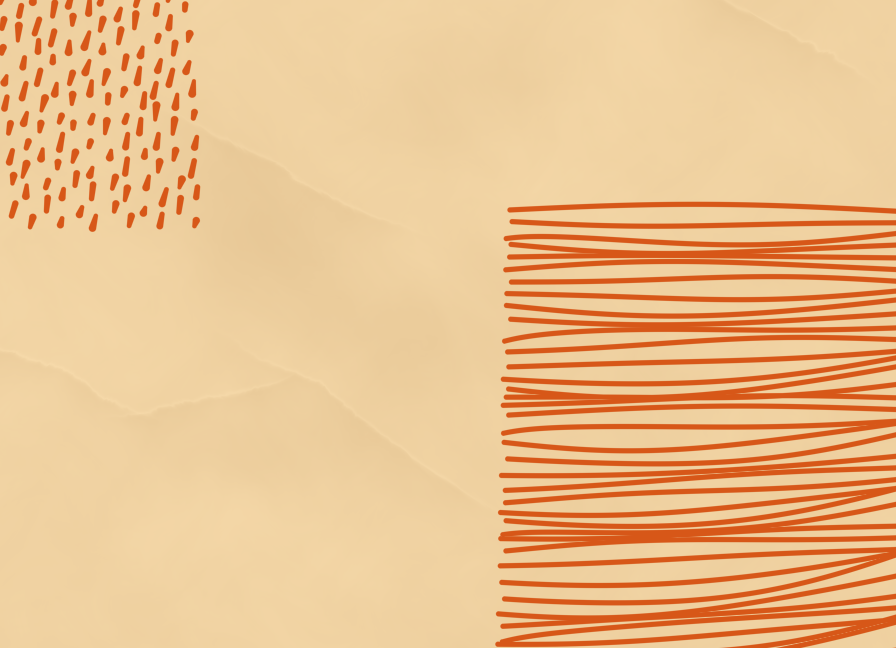
Give the GLSL for this background, as a WebGL 2 fragment shader.

```glsl
#version 300 es
precision highp float;
// Warm creased paper with a patch of leaning brush dabs in the upper left
// and a block of loose hand-drawn strokes in the lower right. Dabs come from
// a jittered grid, strokes from a loop of curves, paper from layered sines.
uniform vec2 u_resolution;
out vec4 outColor;

const vec3 PAPER = vec3(0.938, 0.820, 0.630);
const vec3 SHADE = vec3(0.10, 0.12, 0.13);
const vec3 INK = vec3(0.842, 0.340, 0.095);
const float ASPECT = 1.384;
const float STROKES = 39.0;

vec2 hash2(vec2 c) {
  vec3 h = fract(vec3(c.xyx) * vec3(0.1031, 0.1030, 0.0973));
  h += dot(h, h.yzx + 33.33);
  return fract((h.xx + h.yz) * h.zy);
}

// Coverage of a shape from its signed distance.
float fill(float d, float pixel) {
  return 1.0 - smoothstep(-0.75 * pixel, 0.75 * pixel, d);
}

// Turned, warped sines: soft mottling around zero.
float layeredSines(vec2 p) {
  float sum = 0.0, gain = 0.5;
  for (int i = 0; i < 6; i++) {
    p += 0.6 * sin(p.yx * 1.3 + float(i));
    sum += gain * sin(p.x) * sin(p.y + 0.7);
    p = mat2(1.5, 1.1, -1.1, 1.5) * p + 1.7;
    gain *= 0.6;
  }
  return sum;
}

float smudge(vec2 p, vec2 centre, vec2 size) {
  vec2 q = (p - centre) / size;
  return exp(-dot(q, q));
}

// A fold between two points: pale on its edge, shaded on one side.
float fold(vec2 p, vec2 a, vec2 b) {
  vec2 ab = b - a;
  float along = dot(p - a, ab) / dot(ab, ab);
  float side = (ab.x * (p.y - a.y) - ab.y * (p.x - a.x)) / length(ab);
  float fade = smoothstep(-0.1, 0.25, along) * (1.0 - smoothstep(0.75, 1.1, along));
  float shadow = smoothstep(-0.002, 0.002, side) * exp(-max(side, 0.0) * 22.0);
  float edge = exp(-pow(side / 0.004, 2.0));
  return fade * (0.22 * shadow - 0.16 * edge);
}

// Amount of shade on the paper.
float paperShade(vec2 p) {
  vec2 w = p + 0.018 * vec2(layeredSines(p * 11.0), layeredSines(p * 11.0 + 4.0));
  float shade = 0.13 * layeredSines(p * 4.0 + 1.0) + 0.07 * layeredSines(p * 17.0);
  shade += 0.25 * smudge(w, vec2(0.40, 0.37), vec2(0.13, 0.12));
  shade += 0.20 * smudge(w, vec2(0.63, 0.53), vec2(0.14, 0.10));
  shade += 0.18 * smudge(w, vec2(0.42, 0.70), vec2(0.18, 0.06));
  shade += 0.16 * smudge(w, vec2(0.70, 0.13), vec2(0.16, 0.10));
  shade += fold(w, vec2(0.36, 0.52), vec2(0.78, 0.79));
  shade += fold(w, vec2(0.26, 0.18), vec2(0.64, 0.36));
  shade += fold(w, vec2(-0.06, 0.51), vec2(0.24, 0.64));
  shade += fold(w, vec2(0.18, 0.64), vec2(0.45, 0.58));
  shade += fold(w, vec2(1.05, -0.03), vec2(1.34, 0.12));
  return shade;
}

// A tapered, tilted dab with round ends.
float dabDistance(vec2 v, float halfLength, float tilt, float taper) {
  vec2 axis = vec2(sin(tilt), -cos(tilt));
  float h = clamp(dot(v, axis), -halfLength, halfLength);
  return length(v - axis * h) - 0.0046 * (1.0 + taper * h / halfLength);
}

float dabField(vec2 p) {
  const vec2 pitch = vec2(0.0259, 0.0405), first = vec2(0.0036, 0.016);
  const float lean = 0.045;
  vec2 cell = round((p - vec2(lean * p.y, 0.0) - first) / pitch);
  float nearest = 1.0;
  for (int k = 0; k < 9; k++) {
    vec2 id = cell + vec2(k % 3 - 1, k / 3 - 1);
    if (id.x < 0.0 || id.x > 11.0 || id.y < 0.0 || id.y > 8.0) continue;
    vec2 r = hash2(id + 3.0), s = hash2(id + 41.0);
    vec2 centre = first + pitch * (id - vec2(0.0, 0.5 * mod(id.x + 1.0, 2.0)));
    centre += (r - 0.5) * pitch * vec2(0.35, 0.3);
    centre.x += lean * centre.y;
    float d = dabDistance(p - centre, mix(0.004, 0.012, s.x), 0.05 + 0.3 * r.y, 0.7 * s.y - 0.35);
    nearest = min(nearest, d);
  }
  return nearest;
}

// One long stroke running from the ragged left edge off the canvas.
float strokeDistance(vec2 p, float i) {
  float startX = 0.787 - 0.0004 * i + 0.005 * sin(i * 2.3);
  float t = max(p.x - startX, 0.0) / (ASPECT - startX);
  float swing = cos(1.0927 * (i - 8.0));
  float bunch = smoothstep(3.0, 11.0, i) * (0.003 + 0.011 * cos(0.628 * (i - 12.5)));
  float left = 0.324 + 0.01906 * i + bunch - 0.004 * smoothstep(0.0, 3.0, i) * (1.0 - smoothstep(4.0, 8.0, i));
  float right = 0.326 + 0.018 * i - 0.0009 * i * max(swing, 0.0);
  float y = mix(left, right, t * t) + (0.0027 + 0.0153 * swing) * sin(3.1416 * t);
  y += 0.003 * sin(6.2832 * t) * sin(i * 2.4);
  y += 0.009 * step(abs(mod(i, 8.0) - 2.0), 0.5) * exp(-14.0 * t);
  return length(vec2(min(p.x - startX, 0.0), p.y - y)) - 0.004;
}

void main() {
  float pixel = 1.0 / u_resolution.y;
  vec2 p = gl_FragCoord.xy * pixel;
  p.y = 1.0 - p.y; // measure down from the top edge
  float d = dabField(p);
  for (float i = 0.0; i < STROKES; i++) d = min(d, strokeDistance(p, i));
  vec3 color = PAPER - SHADE * (paperShade(p) - 0.03);
  outColor = vec4(mix(color, INK, fill(d, pixel)), 1.0);
}
```
